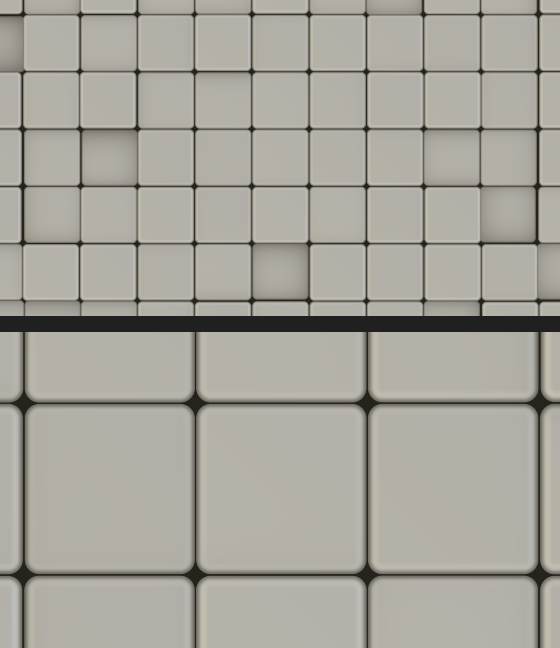
Top: the whole. Bottom: its middle third, enlarged.
This pattern is drawn by a WebGL 1 fragment shader. Its source:

```glsl
precision highp float;

// A wall of rounded square blocks pushed to random depths, seen head on.
// Each block is a rounded-box distance scaled about the view centre by its
// height; taller neighbours cast soft shade, and bevels catch the light.

uniform vec2 u_resolution;

const float PITCH = 0.181;                  // block spacing, in canvas heights
const vec2 GRID_ORIGIN = vec2(0.073, 0.0485);
const float HALF_SIZE = 0.496;              // in block spacings
const float CORNER = 0.085;
const float PERSPECTIVE = 0.005;

const vec3 FACE = vec3(0.705, 0.693, 0.660);
const vec3 GAP = vec3(0.14, 0.14, 0.115);
const vec3 EDGE = vec3(0.30, 0.285, 0.245);
const vec3 SHADE = vec3(0.27, 0.25, 0.21);
const vec3 WARM_RIM = vec3(0.78, 0.76, 0.69);
const vec3 COOL_RIM = vec3(0.75, 0.76, 0.75);

float hash(vec2 p) {
  vec3 q = fract(vec3(p.xyx) * 0.1031);
  q += dot(q, q.yzx + 33.33);
  return fract((q.x + q.y) * q.z);
}

// Mostly near level, with a few deeply sunken blocks.
float blockHeight(vec2 id) {
  float r = hash(id + 17.0);
  return mix(1.0, -0.4, r) - 1.5 * pow(r, 9.0);
}

float roundedBox(vec2 p, float halfSize, float radius) {
  vec2 q = abs(p) - halfSize + radius;
  return length(max(q, 0.0)) + min(max(q.x, q.y), 0.0) - radius;
}

// Soft shade from a neighbour standing higher by rise, at a given distance.
float wallShade(float rise, float dist) {
  float drop = max(rise, 0.0);
  float reach = 0.03 + 0.075 * drop;
  return (1.0 - exp(-0.34 * drop)) * exp(-max(dist, 0.0) / reach);
}

// Combined shade of the four neighbours, strongest from above.
float neighbourShade(vec2 id, vec2 p, float h) {
  float top = wallShade(blockHeight(id + vec2(0.0, 1.0)) - h, 0.5 - p.y);
  float bottom = wallShade(blockHeight(id - vec2(0.0, 1.0)) - h, 0.5 + p.y);
  float right = wallShade(blockHeight(id + vec2(1.0, 0.0)) - h, 0.5 - p.x);
  float left = wallShade(blockHeight(id - vec2(1.0, 0.0)) - h, 0.5 + p.x);
  float open = (1.0 - 1.1 * top) * (1.0 - 0.75 * bottom);
  return 1.0 - open * (1.0 - 0.7 * right) * (1.0 - 0.55 * left);
}

vec3 blockColor(vec2 id, vec2 p, float h, float d) {
  // Flat face with a faint tone shift per block.
  vec3 color = FACE + 0.010 * (hash(id + 71.0) - 0.5);
  color += vec3(0.006, 0.003, -0.006) * (-p.x - p.y);

  // Bevel: a pale band, warm on the left and cool on the right.
  vec2 inner = max(abs(p) - HALF_SIZE + CORNER, 0.0);
  vec2 normal = sign(p) * inner / (length(inner) + 0.001);
  float band = smoothstep(-0.075, -0.045, d) * (1.0 - smoothstep(-0.045, -0.015, d));
  float raised = smoothstep(-0.5, 0.8, h);
  float facing = 0.75 + 0.25 * abs(normal.x) - 0.25 * normal.y;
  vec3 rim = mix(WARM_RIM, COOL_RIM, 0.5 + 0.5 * normal.x);
  color = mix(color, rim, band * raised * facing * 0.8);

  // Shade from higher blocks, then the edge rolling into the gap.
  color = mix(color, SHADE, neighbourShade(id, p, h));
  float roll = smoothstep(-0.034, 0.004, d);
  return mix(color, EDGE, 0.7 * roll);
}

void main() {
  vec2 canvas = gl_FragCoord.xy / u_resolution.y;
  vec2 grid = (canvas - GRID_ORIGIN) / PITCH;
  vec2 middle = vec2(0.5 * u_resolution.x / u_resolution.y, 0.5);
  vec2 viewCentre = (middle - GRID_ORIGIN) / PITCH;
  float pixel = 1.0 / (PITCH * u_resolution.y);

  // Layer nearby blocks by height, with premultiplied coverage.
  vec4 layers = vec4(0.0);
  float topHeight = -10.0;
  for (int j = -1; j <= 1; j++) {
    for (int i = -1; i <= 1; i++) {
      vec2 id = floor(grid) + vec2(float(i), float(j));
      float h = blockHeight(id);
      float scale = 1.0 + PERSPECTIVE * h;
      vec2 p = (grid - viewCentre) / scale + viewCentre - id - 0.5;
      float d = roundedBox(p, HALF_SIZE, CORNER);
      float cover = 1.0 - smoothstep(-0.5 * pixel, 0.5 * pixel, d);
      if (cover > 0.0) {
        vec4 block = vec4(blockColor(id, p, h, d), 1.0) * cover;
        if (h > topHeight) {
          layers = block + layers * (1.0 - cover);
          topHeight = h;
        } else {
          layers += block * (1.0 - layers.a);
        }
      }
    }
  }
  gl_FragColor = vec4(layers.rgb + GAP * (1.0 - layers.a), 1.0);
}
```
